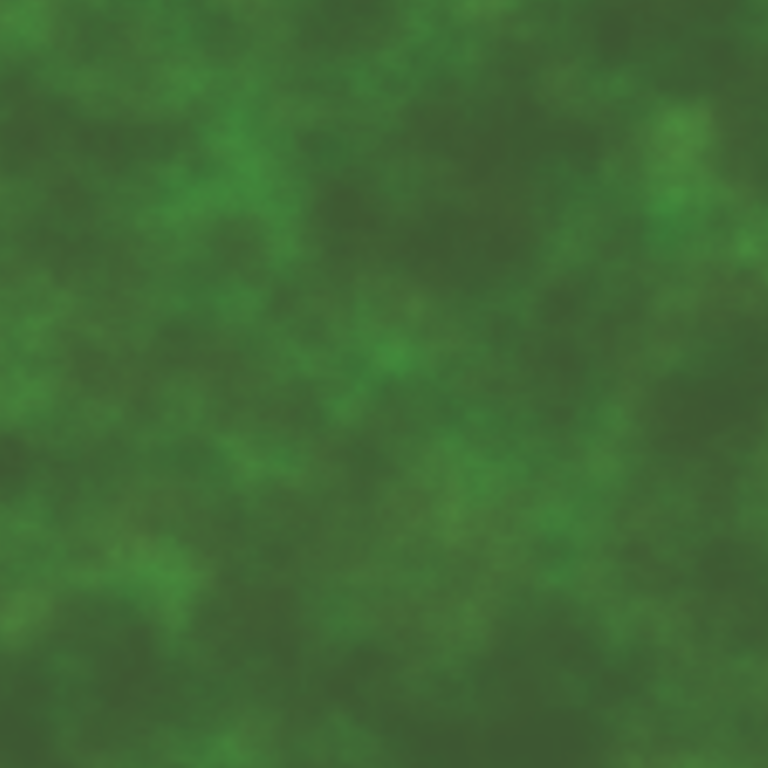
This texture is drawn by a WebGL 2 fragment shader. Its source:

```glsl
#version 300 es
precision highp float;

#define BASE_CELLS 7.0
#define OCTAVES 5
#define GAIN 0.58
#define TINT_CELLS 10.0
#define TINT_STRENGTH 0.08
#define COVER_LOW 0.18
#define COVER_HIGH 0.82
#define COVER_CURVE 1.7
#define SHADE_GREEN vec3(0.241, 0.341, 0.195)
#define LUSH_GREEN vec3(0.274, 0.535, 0.232)

uniform vec2 u_resolution;
out vec4 fragColor;

float hash(vec2 cell) {
    return fract(sin(dot(cell, vec2(127.1, 311.7))) * 43758.5453);
}

// Smoothly interpolated lattice noise
float valueNoise(vec2 p) {
    vec2 cell = floor(p);
    vec2 f = fract(p);
    vec2 w = f * f * (3.0 - 2.0 * f);
    float bottom = mix(hash(cell), hash(cell + vec2(1.0, 0.0)), w.x);
    float top = mix(hash(cell + vec2(0.0, 1.0)), hash(cell + vec2(1.0, 1.0)), w.x);
    return mix(bottom, top, w.y);
}

// Octave sum normalized to 0..1
float fbm(vec2 p) {
    float sum = 0.0;
    float total = 0.0;
    float amplitude = 1.0;
    for (int i = 0; i < OCTAVES; i++) {
        sum += amplitude * valueNoise(p);
        total += amplitude;
        amplitude *= GAIN;
        p = p * 2.0 + vec2(17.3, 9.1);
    }
    return sum / total;
}

void main() {
    vec2 uv = gl_FragCoord.xy / u_resolution;

    // Soft patches, skewed so that bright ones stay rare
    float cover = fbm(uv * BASE_CELLS + vec2(3.7, 8.2));
    float level = clamp((cover - COVER_LOW) / (COVER_HIGH - COVER_LOW), 0.0, 1.0);
    float lushness = pow(level, COVER_CURVE);
    vec3 color = mix(SHADE_GREEN, LUSH_GREEN, lushness);

    // Drift between warm and cool green, strongest in the lush patches
    float warmth = fbm(uv * TINT_CELLS + vec2(41.6, 23.9)) - 0.5;
    color += warmth * TINT_STRENGTH * sqrt(lushness) * vec3(1.2, 0.0, 0.2);

    fragColor = vec4(color, 1.0);
}
```
